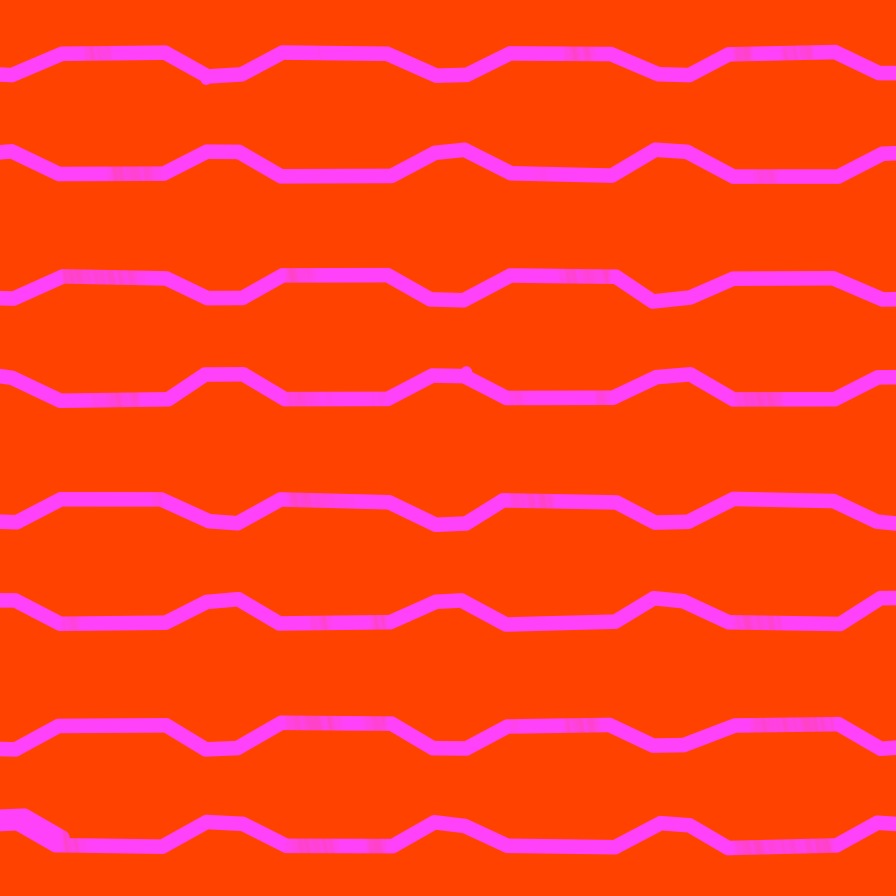
Give the GLSL for this pattern, as a Shadertoy shader.

```glsl
// Hand-drawn pink lines pinching in and out in mirrored pairs on orange.

const vec3  GROUND      = vec3(1.0, 0.26, 0.0);
const vec3  INK         = vec3(1.0, 0.26, 0.98);
const float REPEATS     = 4.0;     // cells across and down
const float Y_SHIFT     = 0.007;   // lowers the pattern, in cells
const float HALF_WIDTH  = 0.0325;  // half the stroke width, in cells
const float WIDE_X      = 0.236;   // end of the wide flat, from the cell centre
const float NARROW_X    = 0.432;   // start of the narrow flat
const float WIDE_Y      = 0.272;   // line height at the wide flat
const float NARROW_Y    = 0.171;   // line height at the narrow flat
const vec2  WOBBLE      = vec2(0.018, 0.010);  // corner displacement
const float NUB_CHANCE  = 0.055;   // share of corners with an overshoot
const vec2  NUB_OFFSET  = vec2(0.018, 0.018);
const float NUB_RADIUS  = 0.026;
const vec2  DOUBLE_SHIFT = vec2(0.03, 0.034);  // second pass of the first stroke
const float WEAR        = 0.22;    // strongest fading of the ink

vec3 hash3(vec2 p) {
    vec3 q = fract(p.xyx * vec3(0.1031, 0.1030, 0.0973));
    q += dot(q, q.yxz + 33.33);
    return fract((q.xxy + q.yzz) * q.zyx);
}

// Smooth one-dimensional noise, different for each line.
float noise(float x, float line) {
    float i = floor(x);
    float f = smoothstep(0.0, 1.0, x - i);
    return mix(hash3(vec2(i, line)).x, hash3(vec2(i + 1.0, line)).x, f);
}

float segmentDistance(vec2 p, vec2 a, vec2 b) {
    vec2 ab = b - a;
    float t = clamp(dot(p - a, ab) / dot(ab, ab), 0.0, 1.0);
    return length(p - a - ab * t);
}

// Corner number id of a line; each cell has four corners.
vec2 corner(float id, float line) {
    float k = mod(id, 4.0);
    bool wide = k > 0.5 && k < 2.5;
    float sideX = k < 1.5 ? -1.0 : 1.0;
    float sideY = mod(line, 2.0) * 2.0 - 1.0;
    vec2 centre = floor(vec2(id / 4.0, line / 2.0)) + 0.5;
    vec2 reach = wide ? vec2(WIDE_X, WIDE_Y) : vec2(NARROW_X, NARROW_Y);
    vec2 jitter = hash3(vec2(id + 17.0, line + 5.0)).xy * 2.0 - 1.0;
    return centre + vec2(sideX, sideY) * reach + jitter * WOBBLE;
}

// Signed distance to the stroke, with overshoots and the doubled start.
float strokeDistance(vec2 p, float line) {
    float first = 4.0 * floor(p.x) - 1.0;
    float d = 1e3;
    for (int i = 0; i < 5; i++) {
        float id = first + float(i);
        vec2 a = corner(id, line);
        vec2 b = corner(id + 1.0, line);
        d = min(d, segmentDistance(p, a, b) - HALF_WIDTH);

        vec3 h = hash3(vec2(id + 71.0, line + 43.0));
        if (h.x < NUB_CHANCE) {
            vec2 nub = a + (h.yz * 2.0 - 1.0) * NUB_OFFSET;
            d = min(d, length(p - nub) - NUB_RADIUS);
        }
        if (line < 0.5 && id < 0.5) {
            d = min(d, segmentDistance(p - DOUBLE_SHIFT, a, b) - HALF_WIDTH);
        }
    }
    return d;
}

// Patches of fine upright streaks along the wide flats.
float wear(vec2 p, float line) {
    float onFlat = 1.0 - smoothstep(WIDE_X - 0.03, WIDE_X, abs(fract(p.x) - 0.5));
    float patches = smoothstep(0.5, 0.75, noise(p.x * 7.0, line + 11.0));
    float streaks = noise(p.x * 65.0 + p.y * 12.0, line + 29.0);
    return WEAR * onFlat * patches * mix(0.25, 1.0, streaks);
}

void mainImage(out vec4 fragColor, in vec2 fragCoord) {
    float pixel = REPEATS / iResolution.y;
    vec2 p = fragCoord * pixel + vec2(0.0, Y_SHIFT);
    float line = floor(p.y * 2.0);

    float cover = clamp(0.5 - strokeDistance(p, line) / pixel, 0.0, 1.0);
    vec3 ink = mix(INK, GROUND, wear(p, line));
    fragColor = vec4(mix(GROUND, ink, cover), 1.0);
}
```
